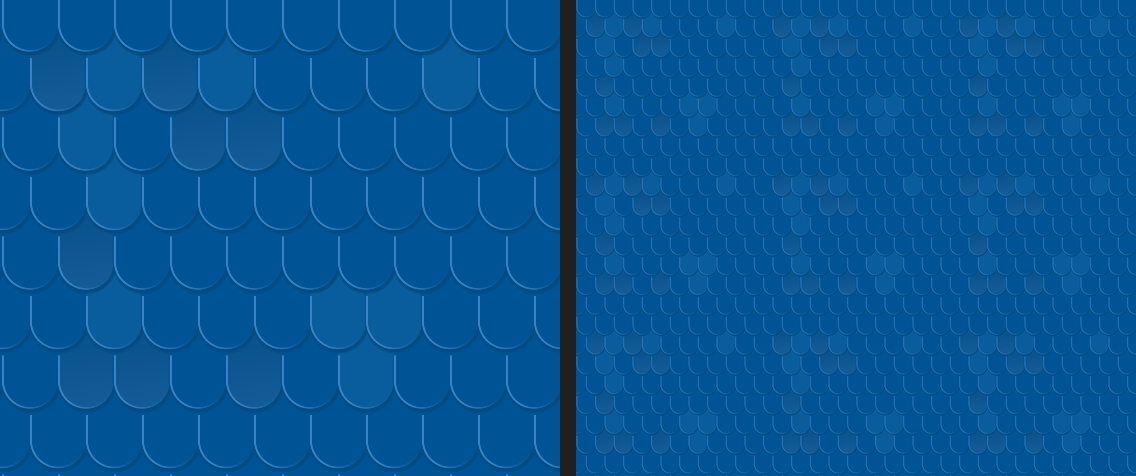
Left: one tile. Right: repeated 3 by 3.
Reproduce this pattern procedurally as a WebGL 2 fragment shader.

```glsl
#version 300 es
precision highp float;
// Rounded roof shingles: 10 columns by 8 rows, every other row shifted by half a tile.
// Each row is a U-shaped distance field laid over the row beneath it, with a tapering
// highlight, a soft cast shadow, and a few hashed tiles in lighter or weathered blue.
uniform vec2 u_resolution;
out vec4 fragColor;

const vec2 COUNT = vec2(10.0, 8.0);
const float ROW_HEIGHT = 1.066;   // in tile widths
const float ARC_Y = 0.464;        // depth at which the round end begins

float hash(vec2 p) {
    return fract(sin(dot(p, vec2(127.1, 311.7))) * 43758.5453);
}

// Horizontal position in a row, counted in tiles
float rowX(float x, float row) {
    return x - 0.5 * mod(row, 2.0);
}

// Face colour of the tile of this row; v is the depth below the row's top
vec3 tileFace(float x, float v, float row) {
    float tx = rowX(x, row);
    float u = fract(tx);
    vec2 id = mod(vec2(floor(tx), row), COUNT);
    vec3 base = vec3(0.0, 0.33, 0.59);
    vec3 light = vec3(0.04, 0.365, 0.615);
    vec3 worn = mix(vec3(0.035, 0.325, 0.555), vec3(0.075, 0.36, 0.595),
                    smoothstep(-0.3, 1.1, v + 0.15 * u));

    // Accents keep clear of all four edges
    float inner = step(0.5, id.y) * step(id.y, 6.5) * step(id.x, 7.5);
    inner *= step(0.5, id.x + mod(id.y, 2.0));
    float pick = hash(id + 3.0);
    vec3 accent = pick < 0.15 ? light : worn;
    float amount = inner * step(pick, 0.36);
    amount *= smoothstep(0.0, 0.02, u) * smoothstep(0.0, 0.045, 1.0 - u);
    return mix(base, accent, amount);
}

void main() {
    // Nudge the grid so that no highlight begins exactly on an edge
    vec2 p = gl_FragCoord.xy / u_resolution * COUNT;
    p = vec2(p.x - 0.035, COUNT.y - p.y + 0.035);
    float aa = COUNT.x / u_resolution.x;
    float row = floor(p.y);
    float v = fract(p.y) * ROW_HEIGHT;
    float u = fract(rowX(p.x, row));

    // Signed distance and outward direction of the U shape
    vec2 q = vec2(u - 0.5, max(v - ARC_Y, 0.0));
    float r = length(q);
    float d = r - 0.5;
    float side = q.x / max(r, 0.001);   // -1 left, 0 bottom, 1 right

    // Row beneath, darkened by the shadow cast down and to the right
    vec3 color = tileFace(p.x, v - ROW_HEIGHT, row + 1.0);
    float shadow = 0.0;
    for (float i = -1.0; i <= 1.0; i++) {
        float reach = length(vec2(u - 0.52 - i, v - ARC_Y - 0.04)) - 0.5;
        shadow = max(shadow, 1.0 - smoothstep(0.0, 0.055, reach));
    }
    color = mix(color, vec3(0.012, 0.29, 0.50), 0.9 * shadow);

    // Tile on top, with a rim that thins and fades from left to right
    vec3 top = tileFace(p.x, v, row);
    float width = 0.029 - 0.006 * side;
    float rim = 1.0 - smoothstep(width - 0.5 * aa, width + 0.5 * aa, -d);
    rim *= 1.0 - smoothstep(-0.75, 1.0, side);
    rim *= smoothstep(0.0, aa, v);
    top = mix(top, vec3(0.215, 0.515, 0.775), rim);

    float cover = 1.0 - smoothstep(-0.5 * aa, 0.5 * aa, d);
    cover = v < ARC_Y ? 1.0 : cover;
    fragColor = vec4(mix(color, top, cover), 1.0);
}
```
